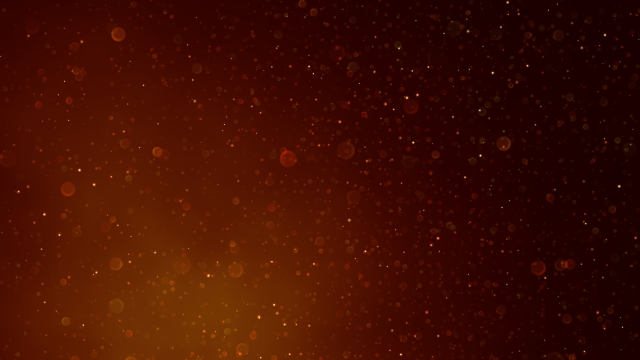
Give the GLSL for this background, as a WebGL 2 fragment shader.

```glsl
#version 300 es
precision highp float;

uniform vec2 u_resolution;
out vec4 fragColor;

vec4 hash4(vec3 q) {
    vec4 h = fract(q.xyzx * vec4(0.1031, 0.1030, 0.0973, 0.1099));
    h += dot(h, h.wzxy + 33.33);
    return fract((h.xxyz + h.yzzw) * h.zywx);
}

float gradientNoise(vec2 p) {
    vec2 cell = floor(p), f = p - cell;
    vec2 w = f * f * f * (f * (f * 6.0 - 15.0) + 10.0);
    vec4 corner;
    for (int i = 0; i < 4; i++) {
        vec2 o = vec2(i & 1, i >> 1);
        float angle = 6.2832 * hash4(vec3(cell + o + 50.0, 7.0)).x;
        corner[i] = dot(vec2(cos(angle), sin(angle)), f - o);
    }
    return mix(mix(corner.x, corner.y, w.x), mix(corner.z, corner.w, w.x), w.y);
}

float fbm(vec2 p) {
    float sum = 0.0, amp = 0.6;
    for (int i = 0; i < 4; i++) {
        sum += amp * gradientNoise(p);
        p = mat2(1.6, 1.2, -1.2, 1.6) * p + 3.7;
        amp *= 0.5;
    }
    return sum;
}

// Dark maroon through rust to amber
vec3 emberRamp(float t) {
    return vec3(0.10 + 0.33 * t, 0.175 * pow(t, 2.2), 0.01 * t * t * t);
}

vec3 dustColor(float pick) {
    vec3 red = vec3(0.85, 0.17, 0.04), orange = vec3(0.85, 0.42, 0.10), olive = vec3(0.48, 0.50, 0.12);
    return mix(mix(red, orange, smoothstep(0.1, 0.45, pick)), olive, smoothstep(0.6, 0.9, pick));
}

// Finds the one mote of a jittered cell: returns its offset and radius
vec3 moteInCell(vec2 p, float cells, float maxRadius, float seed, out vec4 traits) {
    vec2 g = p * cells + seed * vec2(3.37, 5.71);
    vec2 id = floor(g);
    vec4 place = hash4(vec3(id, seed));
    traits = hash4(vec3(id + 19.0, seed + 31.0));
    float radius = maxRadius * mix(0.35, 1.0, place.z * place.z);
    float margin = min(0.4, 1.3 * maxRadius * cells);
    return vec3((g - id - mix(vec2(margin), vec2(1.0 - margin), place.xy)) / cells, radius);
}

// Out-of-focus disc with a brighter crescent on one side
vec3 disc(vec2 p, float cells, float maxRadius, float share, float seed, float pixel) {
    vec4 traits;
    vec3 m = moteInCell(p, cells, maxRadius, seed, traits);
    float d = length(m.xy);
    float soft = max(pixel, 0.16 * m.z);
    float body = 1.0 - smoothstep(m.z - soft, m.z + soft, d);
    float angle = 6.2832 * traits.w;
    float facing = 0.5 + 0.5 * dot(m.xy / max(d, 1e-5), vec2(cos(angle), sin(angle)));
    float rim = smoothstep(0.5, 1.0, d / m.z) * facing * facing;
    float light = mix(0.05, 0.24, traits.y * traits.y) * (0.65 + 1.3 * rim);
    return step(traits.x, share) * body * light * dustColor(traits.z);
}

// Sharp glint, widened to the pixel size with its energy kept
vec3 speck(vec2 p, float cells, float share, float seed, float pixel) {
    vec4 traits;
    vec3 m = moteInCell(p, cells, 0.0034, seed, traits);
    float spread = m.z * m.z + 0.16 * pixel * pixel;
    float glint = exp(-dot(m.xy, m.xy) / spread) * m.z * m.z / spread;
    float power = traits.y * traits.y * traits.y;
    vec3 tint = mix(dustColor(traits.z), vec3(1.0, 0.85, 0.58), 0.8 * power);
    return step(traits.x, share) * glint * mix(0.25, 1.35, power) * tint;
}

void main() {
    float pixel = 1.0 / u_resolution.y;
    vec2 uv = gl_FragCoord.xy / u_resolution;
    vec2 p = gl_FragCoord.xy * pixel;

    // Warm haze rising from the lower left
    vec2 mainGlow = (uv - vec2(0.30, 0.05)) / vec2(0.38, 0.75);
    vec2 sideGlow = (uv - vec2(0.08, 0.80)) / vec2(0.25, 0.38);
    float heat = 1.05 * exp(-dot(mainGlow, mainGlow)) + 0.25 * exp(-dot(sideGlow, sideGlow));
    heat *= 1.0 + 0.28 * fbm(p * 2.6 + 4.0);
    heat += 0.05 * fbm(p * 7.0);
    vec3 color = emberRamp(clamp(heat, 0.0, 1.1));

    // Dust gathers in a band right of the centre
    float band = exp(-pow((uv.x - 0.66 + 0.12 * (uv.y - 0.5)) / 0.28, 2.0));
    float crowd = clamp(0.35 + 0.65 * band + 0.5 * fbm(p * 3.0 + 9.0), 0.1, 1.0);

    for (int i = 0; i < 2; i++) {
        float k = float(i);
        color += disc(p, 6.5 + 2.2 * k, 0.028 - 0.006 * k, 0.42, 1.0 + k, pixel);
        color += 0.8 * disc(p, 15.0 + 5.0 * k, 0.011, 0.5 * crowd, 5.0 + k, pixel);
        color += disc(p, 27.0 + 8.0 * k, 0.0065, 0.55 * crowd, 9.0 + k, pixel);
        color += speck(p, 19.0 + 9.0 * k, 0.2 + 0.35 * crowd, 13.0 + k, pixel);
    }

    fragColor = vec4(color, 1.0);
}
```
